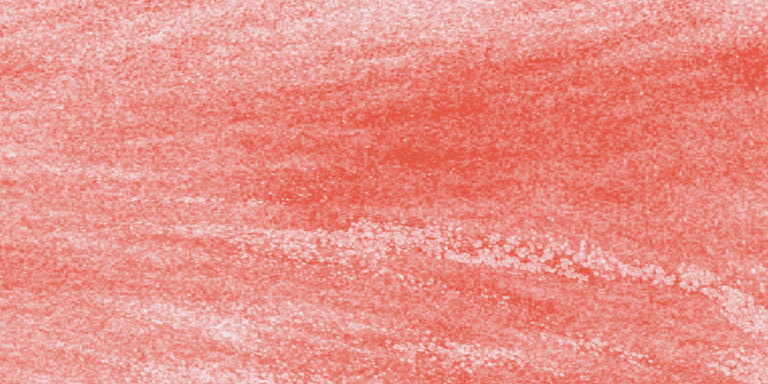
A Shadertoy shader for this texture:

```glsl
#define DEEP_RED vec3(0.895, 0.34, 0.27)
#define PALE_PINK vec3(0.945, 0.84, 0.85)
#define BASE_TONE 0.425
#define WASH_CONTRAST 0.55
#define STREAK_CONTRAST 0.5
#define GRAIN_CONTRAST 0.80
#define FLECK_SCALE vec2(85.0, 115.0)
#define CHALK_AMOUNT 0.95
#define PORE_DEPTH 0.24

float hash(vec2 p) {
    vec3 h = fract(p.xyx * 0.1031);
    h += dot(h, h.yzx + 33.33);
    return fract((h.x + h.y) * h.z);
}

float noise(vec2 p) {
    vec2 i = floor(p), f = fract(p);
    f = f * f * (3.0 - 2.0 * f);
    return mix(mix(hash(i), hash(i + vec2(1, 0)), f.x),
               mix(hash(i + vec2(0, 1)), hash(i + vec2(1, 1)), f.x), f.y);
}

float fbm(vec2 p) {
    float sum = 0.0, amp = 0.53;
    for (int i = 0; i < 4; i++) {
        sum += amp * noise(p);
        p = p * 2.03 + 17.3;
        amp *= 0.5;
    }
    return sum;
}

// Cellular specks, which appear and grow as coverage rises
float flecks(vec2 p, float coverage) {
    vec2 cell = floor(p);
    float ink = 0.0;
    for (int y = -1; y <= 1; y++)
    for (int x = -1; x <= 1; x++) {
        vec2 id = cell + vec2(x, y);
        vec2 center = id + vec2(hash(id + 3.7), hash(id + 61.2));
        float radius = 0.9 * (coverage - 0.8 * hash(id + 127.1)) + 0.25;
        float present = step(hash(id + 127.1), coverage);
        ink = max(ink, present * smoothstep(0.25, -0.25, length(p - center) - radius));
    }
    return ink;
}

float band(vec2 p, float height, float slope, float width) {
    float d = (p.y - height - slope * p.x) / width;
    return exp(-d * d);
}

float spot(vec2 p, vec2 center, vec2 size, float slope) {
    vec2 d = p - center;
    d.y -= slope * d.x;
    d /= size;
    return exp(-dot(d, d));
}

void mainImage(out vec4 fragColor, in vec2 fragCoord) {
    vec2 p = fragCoord / iResolution.y;

    // Brush direction: falling below, rising above
    float slope = mix(-0.22, 0.16, smoothstep(0.1, 0.85, p.y));
    vec2 brush = vec2(p.x, p.y - slope * (p.x - 1.0));

    // Broad washes of pigment
    float top = smoothstep(0.72, 0.98, p.y + 0.06 * sin(p.x * 3.0));
    float wash = fbm(brush * vec2(1.6, 6.0) + 4.0);
    float streak = fbm(brush * vec2(5.0, 38.0) + 9.0);
    float tone = BASE_TONE + WASH_CONTRAST * (wash - 0.5) + STREAK_CONTRAST * (streak - 0.5);
    tone += 0.2 * top + 0.1 * smoothstep(0.9, 0.1, p.x);
    tone -= 0.24 * spot(p, vec2(1.15, 0.6), vec2(0.55, 0.17), 0.22);
    tone -= 0.12 * spot(p, vec2(1.75, 0.45), vec2(0.4, 0.2), -0.1);
    tone -= 0.25 * spot(p, vec2(1.97, 0.83), vec2(0.13, 0.05), 0.0);

    // Dry chalk dragged over the tooth of the surface
    float patches = smoothstep(0.34, 0.66, fbm(brush * vec2(4.0, 22.0) + 31.0));
    float chalk = band(p, 0.53, -0.165, 0.075) * smoothstep(0.05, 0.5, p.x);
    chalk += 0.8 * band(p, 0.21, -0.09, 0.06) * smoothstep(0.2, 0.6, p.x);
    chalk += 1.1 * spot(p, vec2(0.55, 0.0), vec2(0.35, 0.05), -0.05);
    chalk += 0.6 * spot(p, vec2(1.85, 0.22), vec2(0.3, 0.08), -0.15);
    chalk += 0.35 * top + 0.05;
    float coverage = clamp(CHALK_AMOUNT * chalk * patches, 0.0, 0.85);
    float white = flecks(brush * FLECK_SCALE, coverage);
    tone = mix(tone, 0.92, 0.75 * white);

    // Red pores showing through the pale upper layer
    float poreCover = 0.4 * smoothstep(0.55, 0.95, p.y) * (1.0 - patches);
    tone -= PORE_DEPTH * flecks(brush * FLECK_SCALE * 1.1 + 50.0, poreCover);

    // Fine grain
    float grain = 0.5 * noise(p * vec2(105.0, 150.0)) + 0.5 * noise(p * vec2(190.0, 240.0) + 7.0);
    tone += GRAIN_CONTRAST * (grain - 0.5);

    fragColor = vec4(mix(DEEP_RED, PALE_PINK, clamp(tone, 0.0, 1.08)), 1.0);
}
```
